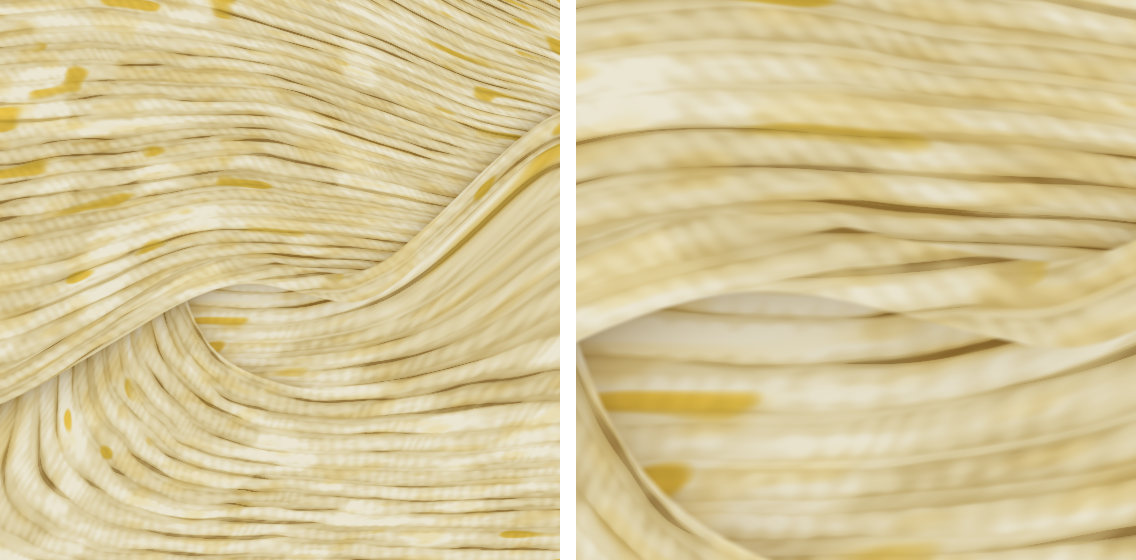
Left, the full canvas; right, a detail of the centre.
Write a Shadertoy shader that draws this texture.

```glsl
float hash(vec2 p) {
    vec3 q = fract(vec3(p.xyx) * 0.1031);
    q += dot(q, q.yzx + 33.33);
    return fract((q.x + q.y) * q.z);
}

float noise(vec2 p) {
    vec2 i = floor(p), f = fract(p);
    f = f * f * (3.0 - 2.0 * f);
    return mix(mix(hash(i), hash(i + vec2(1, 0)), f.x),
               mix(hash(i + vec2(0, 1)), hash(i + vec2(1, 1)), f.x), f.y);
}

float smoothMin(float a, float b, float k) {
    float h = max(k - abs(a - b), 0.0) / k;
    return min(a, b) - h * h * k * 0.25;
}

vec3 woolRamp(float t) {
    vec3 c = mix(vec3(0.56, 0.44, 0.22), vec3(0.78, 0.70, 0.48), smoothstep(0.0, 0.42, t));
    c = mix(c, vec3(0.87, 0.82, 0.66), smoothstep(0.38, 0.76, t));
    return mix(c, vec3(0.92, 0.90, 0.82), smoothstep(0.7, 1.05, t));
}

// One layer of strands: x = rounded height, y = tone of the strand, z = twist
vec3 strands(vec2 p, float count, float seed) {
    p.y += 0.022 * (noise(p * vec2(5, 10) + seed) - 0.5);
    p.y += 0.006 * (noise(p * vec2(18, 24) + seed) - 0.5);
    float row = p.y * count, id = floor(row), f = fract(row) - 0.5;
    float width = 0.3 + 0.26 * noise(vec2(p.x * 7.0, id * 7.3 + seed));
    float height = max(1.0 - f * f / (width * width), 0.0);
    float twist = sin(6.2832 * (p.x * 48.0 + f * 1.3 + 2.0 * noise(vec2(p.x * 14.0, id))));
    return vec3(height, hash(vec2(id + 50.0, seed)), twist);
}

// Yarn colour; p.x runs along the strands, p.y across them
vec3 bundle(vec2 p, float seed) {
    p += 3.0;
    vec3 back = strands(p + vec2(0.3, 0.013), 41.0, seed + 17.0);
    vec3 front = strands(p, 35.0, seed);
    float low = 0.14 + 0.5 * sqrt(back.x) + 0.1 * (back.y - 0.5);
    float high = 0.45 + 0.34 * front.x + 0.22 * (front.y - 0.5) + 0.045 * front.z;
    float tone = mix(low, high, smoothstep(0.0, 0.55, front.x));

    // Uneven spinning, white slubs and fine fibres
    tone += 0.26 * (noise(p * vec2(7, 26) + seed) - 0.5);
    tone += 0.24 * smoothstep(0.62, 0.85, noise(p * vec2(11, 30) + seed + 9.0));
    tone += 0.14 * (noise(p * vec2(45, 210)) - 0.5);
    tone += 0.10 * (noise(p * vec2(90, 110) + 5.0) - 0.5);
    vec3 color = woolRamp(tone);

    // Golden tint and scattered yellow flecks
    float tint = smoothstep(0.5, 0.9, noise(p * vec2(22, 70) + seed + 31.0));
    color = mix(color, color * vec3(0.99, 0.94, 0.76), 0.6 * tint);
    float fleck = smoothstep(0.76, 0.9, noise(p * vec2(15, 42) + seed + 71.0));
    fleck *= smoothstep(0.4, 0.6, noise(p * vec2(6, 9) + 13.0));
    return mix(color, vec3(0.82, 0.67, 0.19) * (0.8 + 0.25 * tone), 0.85 * fleck);
}

void mainImage(out vec4 fragColor, in vec2 fragCoord) {
    vec2 uv = fragCoord / iResolution.xy;
    vec2 p = uv + 0.012 * (vec2(noise(uv * 6.0), noise(uv * 6.0 + 40.0)) - 0.5);
    float x = p.x, y = p.y;

    // Twist line and the rim of strands that follows it
    float leftRise = 0.245 + 0.26 * smoothstep(-0.15, 0.5, x);
    float line = leftRise + 0.3 * smoothstep(0.6, 1.05, x);
    float top = line + 0.06 * (1.0 - smoothstep(0.3, 0.7, x));
    float bottom = line - 0.055 * smoothstep(0.4, 0.7, x);

    // Upper bundle narrows toward the right
    float across = y - (leftRise - 0.5) * exp(-2.0 * max(y - leftRise, 0.0));
    across += (y - 0.42) * 0.8 * x * x;
    vec3 upper = bundle(vec2(x, across), 3.0);
    float upperShade = exp(-max(y - top, 0.0) / 0.022) * smoothstep(0.4, 0.8, x);
    upper *= 1.0 - upperShade * vec3(0.16, 0.2, 0.28);

    // Lower right bundle sweeps up, lower left one hooks downward
    float sweep = y - 0.3 * smoothstep(0.5, 1.05, x) * smoothstep(0.15, 0.8, y);
    float fan = x - 0.05 + 1.5 * (x - 0.12) * (y - 0.4);
    float hook = smoothMin(fan, sweep, 0.2);
    vec3 right = bundle(vec2(x - y, sweep), 11.0);
    float hookEdge = hook - 0.3;
    float hookShade = exp(-max(hookEdge, 0.0) / 0.02) * (1.0 - smoothstep(0.45, 0.65, x));
    right *= 1.0 - hookShade * vec3(0.12, 0.16, 0.24);
    vec3 lower = mix(bundle(vec2(x - y, hook), 11.0), right, smoothstep(-0.002, 0.002, hookEdge));
    float lowerShade = exp(-max(bottom - y, 0.0) / 0.028) * (1.0 - smoothstep(0.3, 0.75, x));
    lower *= 1.0 - lowerShade * vec3(0.22, 0.27, 0.36);

    // Stack the bundles with soft edges
    vec3 rim = bundle(vec2(x, (y - line) * mix(1.0, 0.75, smoothstep(0.6, 0.8, x))), 23.0);
    vec3 color = mix(lower, rim, smoothstep(-0.002, 0.002, y - bottom));
    color = mix(color, upper, smoothstep(-0.002, 0.002, y - top));
    fragColor = vec4(color, 1.0);
}
```
